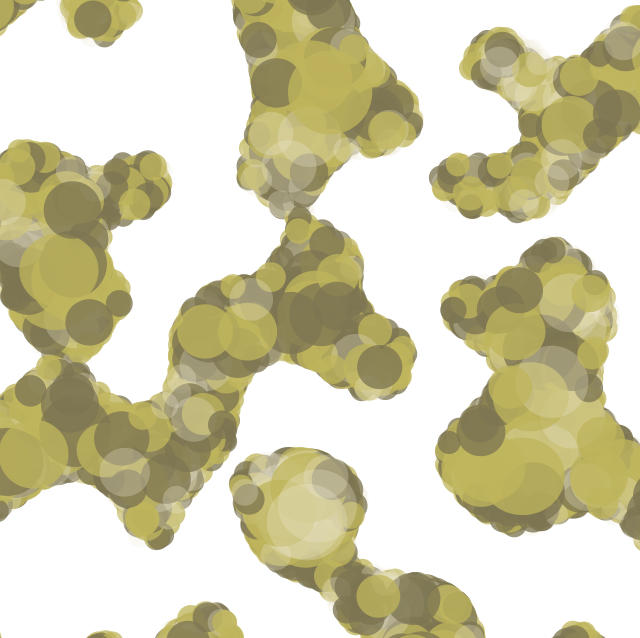
Give the GLSL for this pattern, as a Shadertoy shader.

```glsl
vec3 hash3(vec3 p) {
    p = fract(p * vec3(0.1031, 0.1030, 0.0973));
    p += dot(p, p.yxz + 33.33);
    return fract((p.xxy + p.yxx) * p.zyx);
}

float cornerSlope(vec2 corner, vec2 offset) {
    float angle = 6.2832 * hash3(vec3(corner + 71.0, 5.0)).x;
    return dot(vec2(cos(angle), sin(angle)), offset);
}

float gradientNoise(vec2 p) {
    vec2 i = floor(p), f = p - i;
    vec2 u = f * f * f * (f * (f * 6.0 - 15.0) + 10.0);
    vec2 e = vec2(1.0, 0.0);
    return mix(mix(cornerSlope(i, f), cornerSlope(i + e, f - e), u.x),
               mix(cornerSlope(i + e.yx, f - e.yx), cornerSlope(i + 1.0, f - 1.0), u.x), u.y);
}

// Colour in rgb, opacity in a
vec4 discPaint(float pick) {
    if (pick < 0.38) return vec4(0.49, 0.46, 0.32, 0.77);
    if (pick < 0.77) return vec4(0.75, 0.71, 0.36, 0.77);
    return vec4(0.93, 0.91, 0.83, 0.28);
}

void mainImage(out vec4 fragColor, in vec2 fragCoord) {
    const float cellSize = 0.07;
    float pixel = 1.0 / iResolution.y;
    vec2 p = fragCoord * pixel;
    vec2 home = floor(p / cellSize);
    vec3 color = vec3(1.0);

    // Each layer scatters one candidate disc per cell
    for (int layer = 0; layer < 40; layer++) {
        for (int k = 0; k < 9; k++) {
            vec2 cell = home + vec2(k % 3, k / 3) - 1.0;
            vec3 place = hash3(vec3(cell + 20.0, float(layer) * 3.0 + 11.0));
            vec2 center = (cell + place.xy) * cellSize;
            vec2 offset = p - center;
            if (dot(offset, offset) > cellSize * cellSize) continue;

            // Discs live on the high ground of the noise and grow with it
            float height = gradientNoise(center * 5.3) - 0.06;
            if (height < 0.0) continue;
            float radius = min(0.018 + 0.12 * height, 0.066);
            vec3 style = hash3(vec3(cell + 53.0, float(layer) * 3.0 + 157.0));

            // Thin out large discs so small ones stay visible
            if (style.x > 0.02 / radius) continue;
            offset.y *= 1.0 + 3.0 * style.y * max(radius - 0.025, 0.0);
            float cover = clamp((radius - length(offset)) / pixel + 0.5, 0.0, 1.0);
            vec4 paint = discPaint(style.z);
            color = mix(color, paint.rgb, paint.a * cover);
        }
    }
    fragColor = vec4(color, 1.0);
}
```
